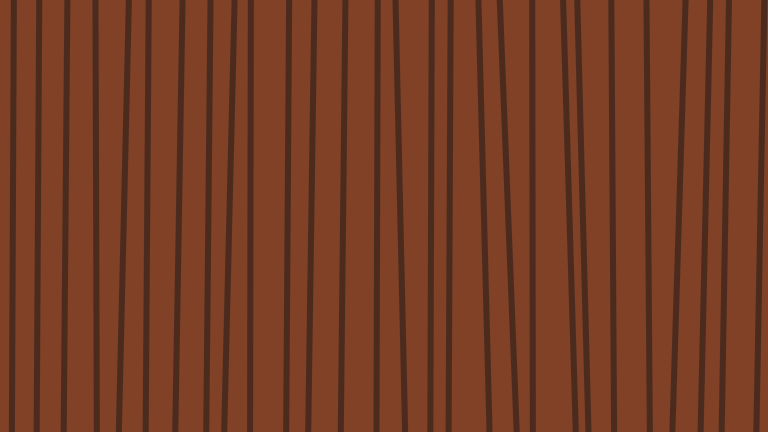
Give the GLSL for this pattern, as a Shadertoy shader.

```glsl
// Brown wood planking: thin dark seams, nearly upright, each leaning a little.

#define SEAM_COUNT 28.0    // seams across the canvas
#define SEAM_WIDTH 0.0079  // seam thickness, in canvas widths
#define JITTER 0.3         // random shift of each seam end, in cells
#define DRIFT 0.35         // slow shift shared by neighbouring seams, in cells
#define DRIFT_SPAN 5.0     // cells per drift step
#define SEED 17u
#define WOOD_COLOR vec3(0.50, 0.255, 0.15)
#define SEAM_COLOR vec3(0.30, 0.17, 0.12)

// Integer hash, returns -1..1
float hashSigned(int n, uint salt) {
    uint h = uint(n) * 747796405u + (salt + SEED) * 289133645u;
    h = (h ^ (h >> 16)) * 73244475u;
    h = (h ^ (h >> 15)) * 73244475u;
    h ^= h >> 16;
    return float(h & 65535u) / 32767.5 - 1.0;
}

// Smooth one-dimensional value noise, returns -1..1
float slowNoise(float x, uint salt) {
    int i = int(floor(x));
    float f = smoothstep(0.0, 1.0, fract(x));
    return mix(hashSigned(i, salt), hashSigned(i + 1, salt), f);
}

// Horizontal position of one end of a seam, in cells
float seamEnd(float cell, uint salt) {
    return cell + 0.5
         + JITTER * hashSigned(int(cell), salt)
         + DRIFT * slowNoise(cell / DRIFT_SPAN, salt + 7u);
}

void mainImage(out vec4 fragColor, in vec2 fragCoord) {
    vec2 uv = fragCoord / iResolution.xy;
    float x = uv.x * SEAM_COUNT;
    float cell = floor(x);

    // Distance to the nearest straight seam
    float dist = 10.0;
    for (int k = -1; k <= 1; k++) {
        float id = cell + float(k);
        float seamX = mix(seamEnd(id, 1u), seamEnd(id, 2u), uv.y);
        dist = min(dist, abs(x - seamX));
    }

    // Edge smoothed over one pixel
    float pixel = SEAM_COUNT / iResolution.x;
    float halfWidth = 0.5 * SEAM_WIDTH * SEAM_COUNT;
    float seam = clamp(0.5 + (halfWidth - dist) / pixel, 0.0, 1.0);

    fragColor = vec4(mix(WOOD_COLOR, SEAM_COLOR, seam), 1.0);
}
```
